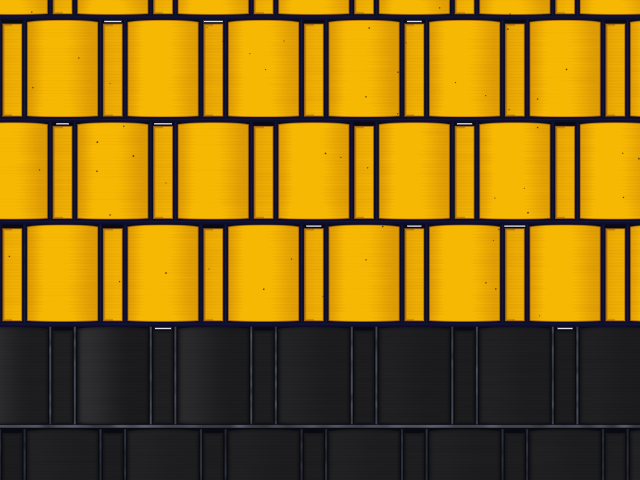
This pattern is drawn by a WebGL 2 fragment shader. Its source:

```glsl
#version 300 es
precision highp float;
// Woven fence: yellow and charcoal slats bulging through a grid of dark wires.

uniform vec2 u_resolution;
out vec4 fragColor;

// Lengths are fractions of the canvas height.
#define PITCH 0.2094      // one wide plus one narrow slat
#define NARROW 0.0512     // width of the narrow slat
#define ROW 0.2132        // spacing of the horizontal wires
#define BASE 0.111        // height of the lowest wire
#define V_WIRE 0.0036     // half width of the vertical wires
#define H_WIRE 0.0050     // half width of the horizontal wires
#define RIBS 150.0        // fine ribs per canvas height
#define SLIT_CHANCE 0.30
#define SPECK_CHANCE 0.07

const vec3 BRIGHT   = vec3(0.97, 0.72, 0.01);
const vec3 OCHRE    = vec3(0.86, 0.60, 0.02);
const vec3 BROWN    = vec3(0.54, 0.32, 0.09);
const vec3 NAVY     = vec3(0.05, 0.05, 0.18);
const vec3 CHARCOAL = vec3(0.11, 0.11, 0.12);
const vec3 STEEL    = vec3(0.29, 0.31, 0.34);
const vec3 SHADOW   = vec3(0.035, 0.035, 0.07);

float hash(vec2 p) {
    return fract(sin(dot(p, vec2(127.1, 311.7))) * 43758.5453);
}

float noise(vec2 p) {
    vec2 i = floor(p), f = fract(p);
    f = f * f * (3.0 - 2.0 * f);
    return mix(mix(hash(i), hash(i + vec2(1, 0)), f.x),
               mix(hash(i + vec2(0, 1)), hash(i + vec2(1, 1)), f.x), f.y);
}

// Smooth coverage of the region where d is negative.
float cover(float d) {
    float aa = 0.75 / u_resolution.y;
    return 1.0 - smoothstep(-aa, aa, d);
}

// Sparse round specks of dirt.
float specks(vec2 p) {
    vec2 g = p / 0.03, id = floor(g);
    vec2 center = 0.2 + 0.6 * vec2(hash(id + 3.1), hash(id + 8.7));
    float radius = 0.0008 + 0.0010 * hash(id + 5.3);
    return cover(length(fract(g) - center) * 0.03 - radius)
         * step(hash(id), SPECK_CHANCE);
}

void main() {
    vec2 p = gl_FragCoord.xy / u_resolution.y;

    // Row and column; every other row shifts by half a pitch.
    float v = (p.y - BASE) / ROW;
    float row = floor(v);
    float y = fract(v) * ROW;
    float sx = p.x / PITCH - 0.5 * (1.0 - mod(row, 2.0));
    float col = floor(sx);
    float x = fract(sx) * PITCH;
    bool wide = x > NARROW;
    bool yellow = row > 0.5;

    // Position across the slat, and its bulge.
    float t = wide ? (x - NARROW) / (PITCH - NARROW) : x / NARROW;
    float bulge = wide ? 4.0 * t * (1.0 - t) : 0.0;
    float side = min(min(x, abs(x - NARROW)), PITCH - x);
    float topGap = wide ? mix(0.0120, 0.0050, sqrt(bulge)) : 0.0130;
    float lowGap = wide ? mix(0.0085, 0.0050, sqrt(bulge)) : 0.0065;
    float inset = min(side - 0.0050, min(ROW - topGap - y, y - lowGap));

    // Slat surface: curved shading, streaks and ribs.
    float tint = hash(vec2(col, row) + (wide ? 0.0 : 17.0));
    float streak = noise(p * vec2(9.0, 130.0)) - 0.5;
    float rib = sin(p.y * RIBS * 6.28318);
    vec3 slat;
    if (yellow) {
        float glow = wide ? smoothstep(0.0, 0.30, t) * (1.0 - smoothstep(0.48, 1.0, t))
                          : 0.30 + 0.25 * smoothstep(0.0, 0.7, t);
        glow += 0.18 * (tint - 0.5) + 0.16 * streak + 0.09 * rib
              + 0.15 * smoothstep(0.05, 0.0, y);
        slat = mix(OCHRE, BRIGHT, clamp(glow * 1.1, 0.0, 1.0));
        float rim = (wide || t > 0.5) ? 0.0035 : 0.0065;
        slat = mix(slat, BROWN, 0.85 * (1.0 - smoothstep(0.0, rim, inset)));
        slat = mix(slat, BROWN * 0.35, 0.75 * specks(p));
    } else {
        float sheen = wide ? smoothstep(0.0, 0.12, t) * (1.0 - smoothstep(0.12, 0.75, t)) : 0.1;
        sheen *= row < 0.0 ? 0.2 : mix(1.0, 0.25, smoothstep(0.15, 0.75, p.x));
        slat = CHARCOAL * (0.94 + 0.10 * tint + 0.06 * streak + 0.03 * rib)
             + 0.075 * sheen;
        slat *= mix(0.75, 1.0, smoothstep(0.0, 0.008, inset));
    }
    vec3 color = mix(SHADOW, slat, cover(-inset));

    // Slits of daylight above some narrow slats.
    float slitLength = mix(0.25, 0.46, hash(vec2(col, row) + 2.9));
    float slit = max(abs(ROW - y - 0.0085) - 0.0014, (abs(t - 0.5) - slitLength) * NARROW);
    float open = step(hash(vec2(col, row) + 41.0), SLIT_CHANCE) * step(-0.5, row);
    if (!wide) color = mix(color, vec3(0.88, 0.90, 0.94), cover(slit) * open);

    // Vertical wires: navy on yellow, worn steel on charcoal.
    float worn = 0.65 + 0.5 * noise(p * vec2(40.0, 70.0));
    vec3 wire = yellow ? NAVY : SHADOW;
    color = mix(color, wire, cover(side - V_WIRE));
    float shine = yellow ? 0.22 : (row < 0.0 ? 0.55 : 0.90);
    color = mix(color, STEEL * worn, shine * cover(side - (yellow ? 0.0008 : 0.0020)));

    // Horizontal wires; the lowest one is bare steel.
    float level = floor(v + 0.5);
    float dy = (v - level) * ROW;
    color = mix(color, level < 0.5 ? SHADOW : NAVY, cover(abs(dy) - H_WIRE));
    float ridge = cover(abs(dy - 0.0008) - (level < 0.5 ? 0.0030 : 0.0008));
    color = mix(color, STEEL * worn * 1.1, ridge * (level < 0.5 ? 0.95 : 0.18));

    fragColor = vec4(color, 1.0);
}
```
